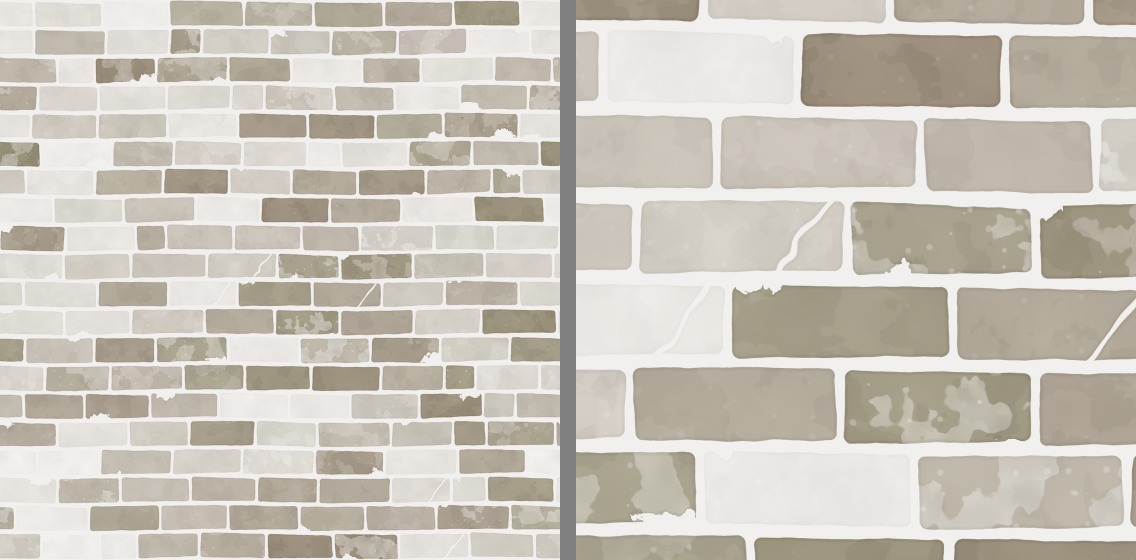
Left: the whole. Right: its middle third, enlarged.
This texture is drawn by a WebGL 2 fragment shader. Its source:

```glsl
#version 300 es
precision highp float;

uniform vec2 u_resolution;
out vec4 outColor;

// Layout, with one course height as the unit of length
const float ROWS = 20.0;
const float BRICKS = 8.0;          // full bricks per course
const float HALF_BRICK_ODDS = 0.6; // courses that also hold a short brick
const float JOINT_JITTER = 0.14;
const float BED_GAP = 0.066;       // half the mortar height between courses
const float HEAD_GAP = 0.052;      // half the mortar width between bricks
const float CORNER = 0.09;
const float ROUGHNESS = 0.045;
const float CHIP_ODDS = 0.3;
const float CRACK_ODDS = 0.04;
const float RIM_WIDTH = 0.055;

// Colours
const vec3 MORTAR = vec3(0.95, 0.943, 0.933);
const vec3 PALE = vec3(0.94, 0.932, 0.922);
const vec3 DARK = vec3(0.61, 0.57, 0.50);
const vec3 OLIVE = vec3(-0.012, 0.004, -0.022);
const vec3 ROSE = vec3(0.008, -0.006, -0.004);

float hash(vec2 p) {
    vec3 q = fract(p.xyx * 0.1031);
    q += dot(q, q.yzx + 33.33);
    return fract((q.x + q.y) * q.z);
}

// Independent random value number k of a brick
float trait(vec2 id, float k) {
    return hash(id + k * vec2(17.31, 41.73));
}

float noise(vec2 p) {
    vec2 i = floor(p), f = fract(p);
    f = f * f * (3.0 - 2.0 * f);
    return mix(mix(hash(i), hash(i + vec2(1, 0)), f.x),
               mix(hash(i + vec2(0, 1)), hash(i + vec2(1, 1)), f.x), f.y);
}

float fbm(vec2 p) {
    float sum = 0.0, amp = 0.53;
    for (int k = 0; k < 4; k++) {
        sum += amp * noise(p);
        p = p * 2.03 + 7.7;
        amp *= 0.5;
    }
    return sum;
}

// Position of joint i in a course; both ends stay fixed so the course wraps
float joint(float i, float row, float count) {
    if (i < 0.5) return 0.0;
    if (i >= count) return count;
    return i + JOINT_JITTER * (hash(vec2(i + 60.0, row)) - 0.5);
}

// Signed distance to a worn brick
float brickShape(vec2 p, vec2 size, vec2 id, vec2 seed) {
    // Lean and taper
    vec2 s = p;
    s.y += p.x * 0.045 * (trait(id, 1.0) - 0.5);
    s.x += p.y * 0.11 * (trait(id, 2.0) - 0.5);
    size.y -= 0.025 * trait(id, 3.0) * (1.0 + p.x / size.x);
    vec2 q = abs(s) - size + CORNER;
    float d = length(max(q, 0.0)) + min(max(q.x, q.y), 0.0) - CORNER;
    d += ROUGHNESS * (fbm(p * 3.0 + seed) - 0.5);

    // Ragged bite near one end
    if (trait(id, 4.0) < CHIP_ODDS) {
        vec2 side = sign(vec2(trait(id, 5.0), trait(id, 6.0)) - 0.5);
        vec2 spot = side * size * vec2(mix(0.5, 1.0, trait(id, 7.0)), 1.08);
        float bite = mix(0.06, 0.3, trait(id, 8.0));
        vec2 reach = (p - spot) * vec2(0.6, 1.0);
        d = max(d, bite - length(reach) + 0.4 * (fbm(p * 4.5 + seed) - 0.5));
    }
    // Slanted crack
    if (trait(id, 9.0) < CRACK_ODDS) {
        float bend = 0.12 * (noise(p * 4.0 + seed) - 0.5);
        d = max(d, 0.03 - abs(dot(p - vec2(size.x * 0.6, 0), vec2(0.8, -0.6)) + bend));
    }
    return d;
}

// Painted surface: base tone, washes, flaked patches and specks
vec3 brickColor(vec2 p, float d, vec2 id, vec2 seed) {
    float tone = clamp(trait(id, 10.0) * 1.07 - 0.04, 0.0, 1.0);
    float wear = trait(id, 11.0);
    vec3 color = mix(PALE, DARK, tone);
    color += mix(ROSE, OLIVE, trait(id, 12.0)) * tone;
    color += 0.06 * (fbm(p * 1.3 + seed + 5.0) - 0.5);

    float field = fbm(p * 1.7 + seed + 19.0);
    float flake = smoothstep(0.53, 0.56, field) * (0.6 + 0.4 * noise(p * 5.0 + seed));
    color = mix(color, MORTAR, flake * 0.5 * wear * wear * wear);
    float stain = smoothstep(0.54, 0.58, fbm(p * 2.1 + seed + 43.0));
    color -= 0.022 * stain * (0.3 + tone);

    vec2 grid = p * 4.5 + seed;
    vec2 cell = floor(grid);
    vec2 center = 0.3 + 0.4 * vec2(hash(cell + 3.0), hash(cell + 8.0));
    float radius = mix(0.08, 0.25, hash(cell + 13.0));
    float speck = smoothstep(radius, radius * 0.5, length(fract(grid) - center));
    color = mix(color, MORTAR, 0.3 * speck * step(0.86, hash(cell)) * wear);

    float rim = smoothstep(-RIM_WIDTH, 0.0, d);
    return color - rim * (0.012 + 0.045 * tone);
}

void main() {
    vec2 uv = gl_FragCoord.xy / u_resolution;

    // Course and brick under this point
    float y = uv.y * ROWS + 0.03 * sin(12.56637 * uv.x);
    float row = mod(floor(y), ROWS);
    float count = BRICKS + 0.5 * step(hash(vec2(row, 91.0)), HALF_BRICK_ODDS);
    float shift = 0.5 * row + floor(BRICKS * hash(vec2(row, 37.0))) + 0.3 * hash(vec2(row, 53.0));
    float x = fract(uv.x + shift / BRICKS) * count;
    float i = floor(x);
    if (x < joint(i, row, count)) i -= 1.0;
    else if (x >= joint(i + 1.0, row, count)) i += 1.0;

    // Local frame of the brick
    float left = joint(i, row, count), right = joint(i + 1.0, row, count);
    float unit = ROWS / count;
    vec2 p = vec2((x - 0.5 * (left + right)) * unit, fract(y) - 0.5);
    vec2 size = vec2(0.5 * (right - left) * unit - HEAD_GAP, 0.5 - BED_GAP);
    vec2 id = vec2(i, row);
    vec2 seed = id * vec2(31.7, 23.9) + 100.0;

    float d = brickShape(p, size, id, seed);
    float pixel = ROWS / min(u_resolution.x, u_resolution.y);
    float cover = smoothstep(0.75 * pixel, -0.75 * pixel, d);
    outColor = vec4(mix(MORTAR, brickColor(p, d, id, seed), cover), 1.0);
}
```
